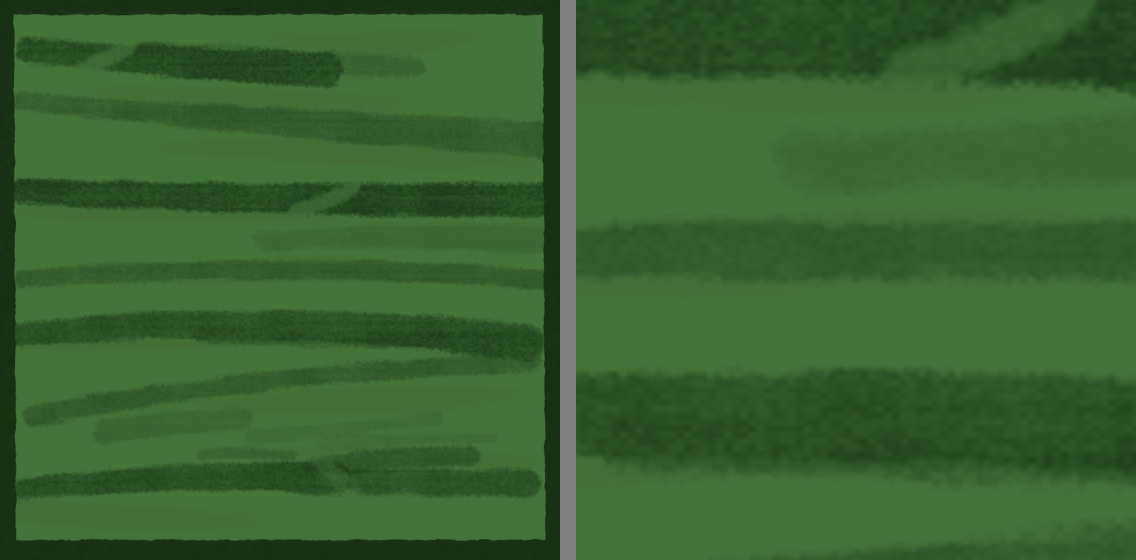
Left, the full canvas; right, a detail of the centre.
A Shadertoy shader for this pattern:

```glsl
// Dry-brushed dark green bands sweeping across a framed green panel.

float hash(vec2 p) {
    return fract(sin(dot(p, vec2(127.1, 311.7))) * 43758.5453);
}

float noise(vec2 p) {
    vec2 i = floor(p), f = fract(p);
    f = f * f * (3.0 - 2.0 * f);
    return mix(mix(hash(i), hash(i + vec2(1, 0)), f.x),
               mix(hash(i + vec2(0, 1)), hash(i + vec2(1, 1)), f.x), f.y);
}

// Coverage of a bowed, tapered stroke: heights at its start, middle and end
float stroke(vec2 p, vec2 span, vec3 heights, vec2 halfWidth) {
    float t = clamp((p.x - span.x) / (span.y - span.x), 0.0, 1.0);
    float bow = heights.y - 0.5 * (heights.x + heights.z);
    float centre = mix(heights.x, heights.z, t) + 4.0 * t * (1.0 - t) * bow;
    float beyond = max(max(span.x - p.x, p.x - span.y), 0.0);
    float d = length(vec2(beyond, p.y - centre)) - mix(halfWidth.x, halfWidth.y, t);
    d += 0.007 * (noise(p * vec2(18, 90)) - 0.5) + 0.005 * (noise(p * 230.0) - 0.5);
    return smoothstep(0.005, -0.006, d);
}

// Layers paint of a given strength over the ink so far
void lay(inout float ink, float coverage, float strength) {
    ink = mix(ink, 1.0, coverage * strength);
}

// Soft diagonal swipe that lifts paint between two points
float swipe(vec2 p, vec2 a, vec2 b, float width) {
    vec2 ab = b - a;
    float t = clamp(dot(p - a, ab) / dot(ab, ab), 0.0, 1.0);
    float d = length(p - a - ab * t + vec2(0, 0.012 * t * (1.0 - t)));
    return smoothstep(width, 0.4 * width, d + 0.005 * (noise(p * 150.0) - 0.5));
}

void mainImage(out vec4 fragColor, in vec2 fragCoord) {
    vec2 p = fragCoord / iResolution.xy;

    // Panel with faint olive washes
    vec3 color = vec3(0.263, 0.455, 0.224);
    for (int i = 0; i < 9; i++) {
        float k = float(i);
        vec2 centre = vec2(0.15 + 0.7 * hash(vec2(k, 3.0)), 0.08 + 0.107 * k);
        vec2 q = (p - centre) / vec2(0.2 + 0.2 * hash(vec2(k, 8.0)), 0.026);
        q.y += 0.5 * sin(q.x * 1.5 + k) + 0.3 * (noise(p * vec2(8, 60)) - 0.5);
        color = mix(color, vec3(0.260, 0.415, 0.205), 0.5 * smoothstep(1.1, 0.6, length(q)));
    }

    // Bands, from the top down
    float ink = 0.0;
    lay(ink, stroke(p, vec2(0.05, 0.58), vec3(0.909, 0.889, 0.876), vec2(0.022, 0.032)), 0.72);
    lay(ink, stroke(p, vec2(0.27, 0.74), vec3(0.896, 0.888, 0.880), vec2(0.030, 0.018)), 0.30);
    lay(ink, stroke(p, vec2(0.04, 0.99), vec3(0.820, 0.781, 0.750), vec2(0.017, 0.033)), 0.42);
    lay(ink, stroke(p, vec2(0.04, 0.99), vec3(0.659, 0.645, 0.645), vec2(0.023, 0.031)), 0.82);
    lay(ink, stroke(p, vec2(0.47, 0.99), vec3(0.570, 0.577, 0.573), vec2(0.018, 0.026)), 0.22);
    lay(ink, stroke(p, vec2(0.04, 0.99), vec3(0.501, 0.519, 0.500), vec2(0.016, 0.019)), 0.42);
    lay(ink, stroke(p, vec2(0.03, 0.94), vec3(0.404, 0.419, 0.388), vec2(0.021, 0.032)), 0.62);
    lay(ink, stroke(p, vec2(0.36, 0.95), vec3(0.400, 0.394, 0.386), vec2(0.014, 0.020)), 0.42);
    lay(ink, stroke(p, vec2(0.06, 0.95), vec3(0.258, 0.322, 0.352), vec2(0.020, 0.016)), 0.42);
    lay(ink, stroke(p, vec2(0.19, 0.43), vec3(0.230, 0.244, 0.251), vec2(0.024, 0.020)), 0.24);
    lay(ink, stroke(p, vec2(0.45, 0.78), vec3(0.219, 0.236, 0.253), vec2(0.014, 0.010)), 0.16);
    lay(ink, stroke(p, vec2(0.58, 0.88), vec3(0.208, 0.216, 0.219), vec2(0.012, 0.008)), 0.16);
    lay(ink, stroke(p, vec2(0.36, 0.52), vec3(0.186, 0.188, 0.186), vec2(0.010, 0.010)), 0.28);
    lay(ink, stroke(p, vec2(0.04, 0.60), vec3(0.125, 0.147, 0.146), vec2(0.019, 0.030)), 0.66);
    lay(ink, stroke(p, vec2(0.56, 0.84), vec3(0.166, 0.180, 0.184), vec2(0.018, 0.019)), 0.45);
    lay(ink, stroke(p, vec2(0.64, 0.94), vec3(0.140, 0.138, 0.137), vec2(0.022, 0.026)), 0.56);

    // Paint lifted by diagonal swipes
    float lifted = swipe(p, vec2(0.15, 0.878), vec2(0.23, 0.917), 0.019);
    lifted = max(lifted, swipe(p, vec2(0.53, 0.622), vec2(0.63, 0.664), 0.019));
    lifted = max(lifted, 0.6 * swipe(p, vec2(0.57, 0.18), vec2(0.63, 0.125), 0.022));
    ink *= 1.0 - 0.65 * lifted;

    // Bristle streaks, pressure blotches and canvas grain
    float streak = noise(p * vec2(5, 130)) - 0.5;
    float blotch = noise(p * vec2(22, 6)) - 0.5;
    float grain = noise(p * vec2(210, 260)) - 0.5;
    ink *= 1.0 + 0.25 * streak + 0.3 * blotch + 0.4 * grain;
    color = mix(color, vec3(0.115, 0.245, 0.100), clamp(ink, 0.0, 1.0));

    // Hand-painted frame with slightly slanted, rough sides
    float rough = 0.003 * (noise(p * 45.0) - 0.5) + 0.002 * (noise(p * 170.0) - 0.5);
    vec2 low = vec2(0.029 - 0.004 * p.y, 0.036);
    vec2 high = vec2(0.974 - 0.005 * p.y, 0.974);
    vec2 inside = min(p - low, high - p);
    float frame = smoothstep(0.0015, -0.0015, min(inside.x, inside.y) + rough);
    vec3 frameColor = vec3(0.085, 0.195, 0.070) * (0.97 + 0.06 * noise(p * 90.0));
    fragColor = vec4(mix(color, frameColor, frame), 1.0);
}
```
